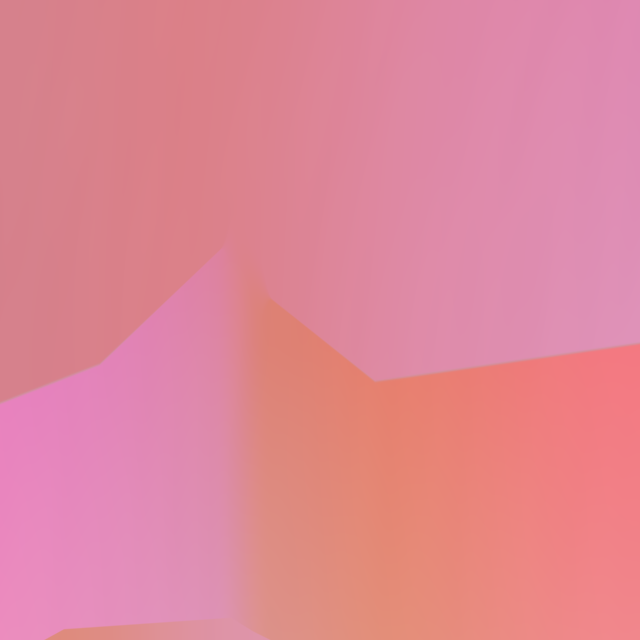
This background is drawn by a three.js fragment shader. Its source:

```glsl
// Soft folded sheets of pink, rose and orange: a rose backdrop over two lower
// panels that melt into each other along a vertical seam. Each outline is a
// piecewise linear height; colours are bilinear ramps with faint noise streaks.
varying vec2 vUv;

vec2 hashGradient(vec2 cell) {
  float angle = 6.2832 * fract(sin(dot(cell, vec2(127.1, 311.7))) * 43758.5);
  return vec2(cos(angle), sin(angle));
}

float gradientNoise(vec2 p) {
  vec2 i = floor(p), f = fract(p);
  vec2 u = f * f * (3.0 - 2.0 * f);
  float a = dot(hashGradient(i), f);
  float b = dot(hashGradient(i + vec2(1.0, 0.0)), f - vec2(1.0, 0.0));
  float c = dot(hashGradient(i + vec2(0.0, 1.0)), f - vec2(0.0, 1.0));
  float d = dot(hashGradient(i + vec2(1.0, 1.0)), f - vec2(1.0, 1.0));
  return mix(mix(a, b, u.x), mix(c, d, u.x), u.y);
}

// Height of the fold between backdrop and panels
float foldHeight(float x) {
  return 0.370 + 0.391 * clamp(x, 0.0, 0.156)
    + 0.951 * clamp(x - 0.156, 0.0, 0.205)
    - 1.673 * clamp(x - 0.361, 0.0, 0.049)
    - 0.795 * clamp(x - 0.410, 0.0, 0.176)
    + 0.144 * max(x - 0.586, 0.0);
}

// Height of the sliver along the bottom
float sliverHeight(float x) {
  return -0.038 + 0.548 * clamp(x, 0.0, 0.1)
    + 0.069 * clamp(x - 0.1, 0.0, 0.261)
    - 0.618 * clamp(x - 0.361, 0.0, 0.034)
    - 0.5 * max(x - 0.395, 0.0);
}

vec3 backdropColor(vec2 p) {
  float t = p.x + 0.15 * p.x * (1.0 - p.y);
  vec3 color = mix(vec3(0.838, 0.505, 0.548), vec3(0.859, 0.502, 0.535), smoothstep(0.0, 0.32, t));
  color = mix(color, vec3(0.873, 0.530, 0.650), smoothstep(0.28, 0.78, t));
  color = mix(color, vec3(0.872, 0.535, 0.705), smoothstep(0.6, 1.15, t));
  return color + vec3(0.0, 0.07, 0.035) * p.x * p.x * (1.0 - p.y);
}

vec3 pinkPanelColor(vec2 p) {
  float s = clamp(p.x / 0.36, 0.0, 1.0), v = clamp(p.y / 0.6, 0.0, 1.0);
  vec3 outer = mix(vec3(0.925, 0.55, 0.745), vec3(0.90, 0.48, 0.745), v);
  vec3 inner = mix(vec3(0.865, 0.58, 0.71), vec3(0.865, 0.512, 0.61), v);
  return mix(outer, inner, vec3(s, s, s * s));
}

vec3 orangePanelColor(vec2 p) {
  float u = clamp((p.x - 0.4) / 0.6, 0.0, 1.0), v = clamp(p.y / 0.46, 0.0, 1.0);
  vec3 inner = mix(vec3(0.863, 0.57, 0.54), vec3(0.865, 0.51, 0.46), v);
  vec3 middle = mix(vec3(0.89, 0.56, 0.47), vec3(0.905, 0.495, 0.425), v);
  vec3 outer = mix(vec3(0.945, 0.53, 0.55), vec3(0.953, 0.47, 0.505), v);
  return mix(mix(inner, middle, smoothstep(0.0, 0.4, u)), outer, smoothstep(0.25, 1.0, u));
}

void main() {
  vec2 p = vUv;

  // Lower panels, blended across the seam
  float seam = smoothstep(0.335, 0.425, p.x);
  vec3 panels = mix(pinkPanelColor(p), orangePanelColor(p), seam);

  // Bottom sliver, orange at its tip and pale pink by the seam
  vec3 sliver = mix(vec3(0.87, 0.545, 0.49), vec3(0.87, 0.58, 0.66), smoothstep(0.08, 0.39, p.x));
  panels = mix(panels, sliver, smoothstep(-0.0015, 0.0015, sliverHeight(p.x) - p.y));

  // Fold is crisp at both sides and dissolves around the seam
  float dissolve = smoothstep(0.345, 0.365, p.x) * (1.0 - smoothstep(0.405, 0.425, p.x));
  float softness = 0.002 + 0.05 * dissolve;
  float rise = p.y - foldHeight(p.x);
  vec3 color = mix(panels, backdropColor(p), smoothstep(-softness, softness, rise));

  // Thin greyish rim on the fold
  float rimFade = smoothstep(0.08, 0.3, abs(p.x - 0.385));
  color = mix(color, vec3(0.80, 0.58, 0.62), 0.55 * rimFade * exp(-pow(rise / 0.0022, 2.0)));

  // Faint, slightly slanted streaks
  float streak = gradientNoise(vec2(26.0 * (p.x - 0.12 * p.y * p.y), 3.0 * p.y));
  color += 0.008 * streak * vec3(0.5, 1.0, 0.8);

  gl_FragColor = vec4(color, 1.0);
}
```
